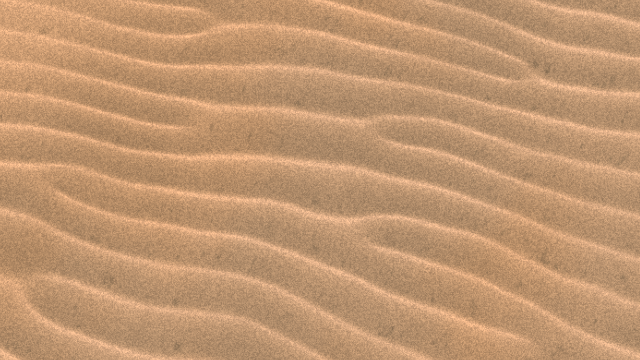
A Shadertoy shader for this texture:

```glsl
// Wind-rippled desert sand with forking bright crests and fine grain.

float hash(vec2 p) {
    vec3 q = fract(p.xyx * 0.1031);
    q += dot(q, q.yzx + 33.33);
    return fract((q.x + q.y) * q.z);
}

float noise(vec2 p) {
    vec2 i = floor(p), f = fract(p);
    f = f * f * (3.0 - 2.0 * f);
    return mix(mix(hash(i), hash(i + vec2(1, 0)), f.x),
               mix(hash(i + vec2(0, 1)), hash(i + vec2(1, 1)), f.x), f.y);
}

float fbm(vec2 p) {
    float sum = 0.0, amp = 0.5;
    for (int i = 0; i < 4; i++) {
        sum += amp * noise(p);
        p = mat2(1.6, 1.2, -1.2, 1.6) * p + 7.3;
        amp *= 0.5;
    }
    return sum;
}

// x: ripple phase, growing upward; y: crest strength
vec2 ripples(vec2 p) {
    float bend = 0.024 * sin(6.5 * p.x + 4.0 * p.y + 1.0)
               + 0.11 * noise(p * vec2(2.6, 2.2) + 4.0)
               + 0.018 * noise(p * 9.0 + 11.0);
    float phase = 6.5 * (p.y + 0.37 * p.x + bend) + 2.4 * p.y * p.y;
    float strength = 1.0;

    // Each whole turn of phase around a point makes a crest fork or end
    for (int i = 0; i < 8; i++) {
        float k = float(i);
        vec2 q = p - fract(k * vec2(0.755, 0.57) + vec2(0.3, 0.62)) * vec2(1.8, 1.05);
        float turn = mod(k, 2.0) * 2.0 - 1.0;
        phase += turn * atan(q.y, q.x) / 6.2831853;
        strength *= smoothstep(0.0, 0.06, length(q));
    }
    return vec2(phase, strength);
}

void mainImage(out vec4 fragColor, in vec2 fragCoord) {
    vec2 p = fragCoord / iResolution.y;
    vec2 ripple = ripples(p);
    float f = fract(ripple.x);
    float strength = ripple.y * mix(0.75, 1.1, smoothstep(0.25, 0.7, noise(p * 4.0 + 20.0)));

    // Smooth drift in the upper left corner
    float drift = 1.0 - smoothstep(0.05, 0.55, length((p - vec2(0.0, 1.0)) * vec2(0.9, 1.2)));
    strength *= 1.0 - 0.65 * drift;

    // Thin crest over a soft glow, with a shaded hollow above it
    float d = f > 0.5 ? f - 1.0 : f;
    float width = d > 0.0 ? 0.05 : 0.075;
    float crest = exp(-d * d / (width * width));
    float glow = exp(-d * d / (d > 0.0 ? 0.008 : 0.04));
    float hollow = smoothstep(0.02, 0.2, f) * (1.0 - smoothstep(0.3, 0.95, f));

    float patches = fbm(p * 3.0 + 31.0) - 0.47;
    float tone = 0.05 + (0.62 * crest + 0.36 * glow) * strength
               - 0.46 * hollow * (0.4 + 0.6 * strength)
               + 0.55 * patches + 0.5 * drift;

    // Short dark streaks gathered in the hollows
    vec2 along = vec2(p.x - 0.5 * p.y, p.y + 0.5 * p.x);
    float streak = smoothstep(0.58, 0.85, fbm(along * vec2(60.0, 32.0)));
    tone -= 0.8 * streak * hollow * smoothstep(-0.1, 0.15, patches + 0.05);

    vec3 shadow = vec3(0.64, 0.51, 0.38);
    vec3 sand = vec3(0.75, 0.588, 0.438);
    vec3 light = vec3(0.90, 0.70, 0.535);
    vec3 color = tone < 0.0 ? mix(sand, shadow, min(-tone * 1.5, 1.3))
                            : mix(sand, light, min(tone, 1.15));

    // Warmer patches toward the lower left and the drift
    float warmth = smoothstep(0.35, 0.65, fbm(p * 2.0 + 50.0) + 0.15 * drift + 0.08 * (0.9 - p.x));
    color *= mix(vec3(1.0, 1.005, 1.02), vec3(1.02, 0.995, 0.97), warmth);

    // Individual grains
    mat2 tilt = mat2(0.8, 0.6, -0.6, 0.8);
    float grain = 0.6 * noise(p * 390.0) + 0.4 * noise(tilt * p * 240.0 + 9.0) - 0.5;
    color *= 1.0 + 0.32 * grain;

    fragColor = vec4(clamp(color, 0.0, 1.0), 1.0);
}
```
